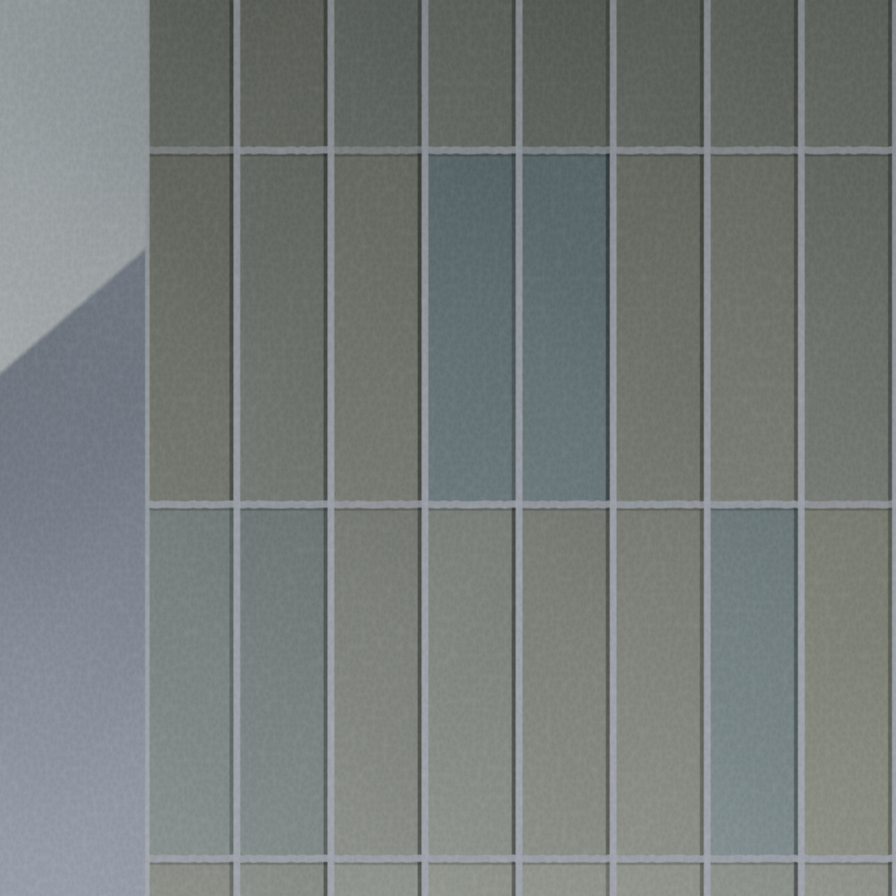
A three.js fragment shader for this texture:

```glsl
// Tall grey-green wall tiles with pale grout, beside a plain wall crossed by a slanted shadow.
#define TILE vec2(0.1050, 0.3953)    // tile pitch across and up
#define ORIGIN vec2(0.1594, 0.0417)  // a crossing of two joints
#define WALL_EDGE 0.1645             // where the plain wall meets the tiles
#define JOINT vec2(0.0037, 0.0040)   // half widths of upright and level joints
#define SHADE_WIDTH 0.0045           // dark line beside each joint
#define SOFT 0.0013                  // edge smoothing
#define GRAIN_SCALE 170.0
#define GRAIN_AMOUNT 0.055
#define TONE_SPREAD 0.026            // brightness change between tiles

varying vec2 vUv;

float hash(vec2 p) {
  return fract(sin(dot(p, vec2(127.1, 311.7))) * 4375.85);
}

// Cellular noise: distance to the nearest scattered point
float cellular(vec2 p) {
  vec2 id = floor(p);
  vec2 f = fract(p);
  float nearest = 2.0;
  for (int y = -1; y <= 1; y++) {
    for (int x = -1; x <= 1; x++) {
      vec2 o = vec2(float(x), float(y));
      vec2 point = o + vec2(hash(id + o), hash(id + o + 57.3));
      nearest = min(nearest, length(point - f));
    }
  }
  return nearest;
}

// Fine mottling, slightly stretched upward, centred on zero
float grain(vec2 uv) {
  vec2 p = uv * GRAIN_SCALE * vec2(1.0, 0.7);
  return 0.6 * cellular(p) + 0.4 * cellular(p * 1.9 + 13.0) - 0.45;
}

// Broad uneven patches from layered sines
float clouds(vec2 p) {
  return sin(p.x * 17.0 + 2.0 * sin(p.y * 9.0)) * 0.5
       + sin(p.y * 23.0 + 1.7 * sin(p.x * 31.0)) * 0.5;
}

float band(float x, float halfWidth) {
  return 1.0 - smoothstep(halfWidth - SOFT, halfWidth + SOFT, abs(x));
}

// Bluish glaze: a pair in the middle row, softer ones in the row below
float coolness(vec2 cell) {
  float middle = step(abs(cell.y - 1.0), 0.5) * step(abs(cell.x - 3.5), 0.6);
  float lower = step(abs(cell.y), 0.5);
  float soft = lower * (0.7 * step(abs(cell.x - 6.0), 0.5) + 0.45 * step(cell.x, 1.5));
  return middle + soft + 0.25 * hash(cell + 4.0);
}

vec3 tileColor(vec2 uv, vec2 cell, vec2 f) {
  float light = mix(0.557, 0.358, uv.y);
  light += (hash(cell + 9.0) - 0.5) * TONE_SPREAD;
  light += 0.012 * (0.5 - f.x) + 0.004 * clouds(uv);
  vec3 olive = vec3(0.000, 0.016, -0.010);
  vec3 blue = vec3(-0.050, 0.004, 0.022);
  vec3 color = light + mix(olive, blue, clamp(coolness(cell), 0.0, 1.0));
  float warm = hash(cell + 21.0) * 0.4 + step(6.5, cell.x) * step(abs(cell.y), 0.5);
  return color + warm * vec3(0.010, 0.001, -0.020);
}

vec3 tiledWall(vec2 uv) {
  vec2 p = (uv - ORIGIN) / TILE;
  vec2 cell = floor(p);
  vec2 offset = (fract(p + 0.5) - 0.5) * TILE;
  vec3 color = tileColor(uv, cell, fract(p));

  // Dark recess left of upright joints and below level ones
  float side = band(offset.x + JOINT.x + 0.5 * SHADE_WIDTH, 0.5 * SHADE_WIDTH);
  float under = band(offset.y + JOINT.y + 0.0015, 0.0015);
  float depth = 0.22 + 0.20 * hash(cell + 31.0);
  color *= 1.0 - depth * side;
  color *= 1.0 - 0.17 * under;

  // Level joints wear unevenly along their length
  float jointRow = floor(p.y + 0.5);
  float wear = hash(vec2(cell.x, jointRow) + 3.0);
  float ripple = 0.0005 * sin(uv.x * 290.0 + 2.0 * sin(uv.x * 113.0));
  float level = band(offset.y + ripple, JOINT.y);
  float upright = band(offset.x, JOINT.x);
  vec3 grout = mix(vec3(0.63, 0.645, 0.68), vec3(0.52, 0.54, 0.56), uv.y * uv.y);
  color = mix(color, grout - 0.02, level * (0.95 - 0.45 * wear * uv.y));
  return mix(color, grout, upright * 0.96);
}

vec3 plainWall(vec2 uv) {
  vec3 lit = mix(vec3(0.64, 0.66, 0.67), vec3(0.57, 0.60, 0.61), smoothstep(0.58, 1.0, uv.y));
  lit -= 0.18 * uv.x;
  vec3 shaded = mix(vec3(0.60, 0.62, 0.67), vec3(0.43, 0.46, 0.50), smoothstep(-0.1, 0.68, uv.y));
  float slant = uv.y - 0.583 - 0.856 * uv.x;
  return mix(shaded, lit, smoothstep(-0.005, 0.005, slant)) + 0.006 * clouds(uv);
}

void main() {
  vec2 uv = vUv;
  float onTiles = smoothstep(-SOFT, SOFT, uv.x - WALL_EDGE);
  vec3 color = mix(plainWall(uv), tiledWall(uv), onTiles);

  // Pale sealing strip at the corner
  vec3 seal = mix(vec3(0.65, 0.67, 0.69), vec3(0.54, 0.56, 0.57), uv.y);
  color = mix(color, seal, band(uv.x - WALL_EDGE, 0.0025) * 0.9);

  color += grain(uv) * GRAIN_AMOUNT;
  gl_FragColor = vec4(color, 1.0);
}
```
